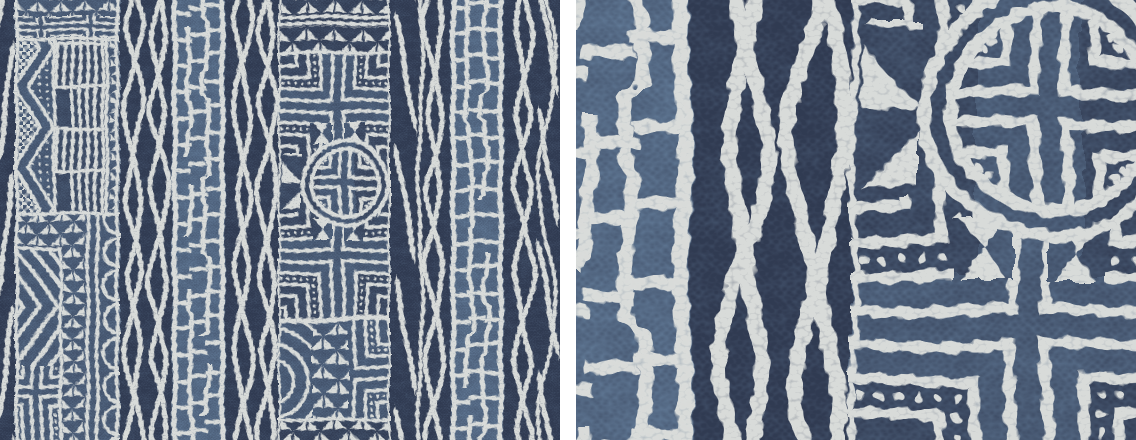
Left: the whole. Right: its middle third, enlarged.
Reproduce this pattern procedurally as a Shadertoy shader.

```glsl
// Indigo resist-dyed cloth: strips of braids and ladders between two patchwork panels.
#define WHITE vec3(0.86, 0.87, 0.86)
#define NAVY vec3(0.19, 0.23, 0.32)
#define BLUE vec3(0.36, 0.45, 0.56)
#define HEIGHT 6.02
#define LINE 0.025
#define STRAND 0.036
#define BRAID 1.12
#define RUNG 0.36
#define STROKE 1.8
#define WOBBLE 0.012
#define WEAR 0.22

float edge;

float hash(vec2 p) { return fract(sin(dot(p, vec2(127.1, 311.7))) * 43758.5); }

// Cellular noise: distance to the nearest scattered point
float cells(vec2 p) {
  float d = 2.0;
  for (int k = 0; k < 9; k++) {
    vec2 c = floor(p) + vec2(k % 3 - 1, k / 3 - 1);
    d = min(d, length(c + vec2(hash(c), hash(c + 57.0)) - p));
  }
  return d;
}

// Antialiased shapes
float fill(float d) { return clamp(0.5 - d / (2.0 * edge), 0.0, 1.0); }
float line(float d, float w) { return fill(abs(d) - w); }
float pair(float x, float a, float b, float w) { return max(line(x - a, w), line(x - b, w)); }
float rows(float x, float pitch) { return (fract(x / pitch) - 0.5) * pitch; }

float triangles(vec2 p, float size) {
  vec2 q = p / size, f = fract(q);
  if (mod(floor(q.x) + floor(q.y), 2.0) > 0.5) f.x = 1.0 - f.x;
  return fill(max((f.x - f.y) * 0.7 + 0.05, 0.08 - min(f.x, 1.0 - f.y)) * size);
}

// Nested corners around a cross, with a row of dots
float brackets(vec2 p, float pitch) {
  vec2 a = abs(p);
  float d = min(a.x, a.y);
  float dots = fill(length(vec2(d - 2.0 * pitch, rows(max(a.x, a.y), 0.09))) - 0.02);
  return max(line(rows(d, pitch), min(LINE, pitch * 0.2)), dots);
}

float braid(vec2 p, float x, float seed) {
  float phase = 3.1416 * (p.y - 0.95) / BRAID + 0.35 * sin(p.y * 1.7 + seed);
  float width = 0.09 + 0.016 * sin(p.y * 1.3 + seed);
  float s = width * asin(0.96 * sin(phase));
  return pair(p.x - x - 0.02 * sin(p.y * 2.3 + seed * 2.0), s, -s, STRAND);
}

// Long slanting strokes that taper out and restart
float strokes(vec2 p, float slant) {
  float t = fract(p.y / STROKE);
  float taper = smoothstep(0.0, 0.1, t) - smoothstep(0.85, 1.0, t);
  return line(p.x - slant * t, STRAND * taper - edge * (1.0 - taper));
}

float ladder(vec2 p, float seed) {
  float ink = pair(p.x, 0.04, 0.69, STRAND);
  for (float k = 0.0; k < 3.0; k++) {
    float y = p.y / RUNG + hash(vec2(k, seed)), row = floor(y), f = fract(y);
    float here = hash(vec2(row, k + seed)), next = hash(vec2(row + 1.0, k + seed));
    float jog = 0.13 * (mix(here, next, smoothstep(0.8, 1.0, f)) - 0.5);
    float left = 0.04 + 0.21 * k;
    if (k < 2.0 && here > 0.12) ink = max(ink, line(p.x - left - 0.21 - jog, STRAND * 0.9));
    float rung = line((f - 0.5) * RUNG + 0.12 * (here - 0.5) * p.x, STRAND * 0.8);
    ink = max(ink, rung * line(p.x - left - 0.11, 0.12));
  }
  return ink;
}

float barPanel(vec2 p, inout float tone) {
  float ink, x = p.x, y = p.y;
  if (y < 0.5) ink = y < 0.22 ? triangles(p, 0.16) : brackets(vec2(rows(x, 0.7), y - 0.36), 0.09);
  else if (y < 2.9) {
    float d = 0.86 * (x - 0.43 + 0.33 * abs(2.0 * fract((y - 1.2) / 1.1) - 1.0));
    vec2 grid = vec2(rows(x, 0.1), rows(y, 0.1));
    if (x < 0.54) {
      ink = d < -0.08 ? fill(grid.x * grid.y * 25.0) : d > 0.1 ? fill(length(grid) - 0.018) : 0.0;
      ink = max(ink, line(abs(d) - 0.08, LINE));
    } else if (x < 1.25) {
      float group = mod(floor((y - 0.6) / 0.58), 2.0);
      ink = line(rows(x, 0.105), LINE) * step(0.56 + 0.2 * group, x);
      ink = max(ink, line(rows(y - 0.31, 0.58), LINE));
      tone -= 0.25;
    } else ink = triangles(p, 0.13);
    ink = max(ink, pair(x, 0.54, 1.26, LINE));
  } else {
    if (x > 1.0) ink = max(line(length(vec2(x - 1.42, rows(y, 0.46))) - 0.2, LINE), line(x - 1.13, LINE));
    else if (y < 3.4 || x > 0.63) ink = triangles(p, 0.16);
    else if (y < 5.0) ink = line(rows(x * 0.8 + abs(y - 4.2) * 0.6, 0.19), LINE * 1.2);
    else ink = brackets(p - vec2(0.3, 5.35), 0.13);
    ink = max(ink, line(max(x - 0.63, 3.4 - y), LINE));
    ink = max(ink, line(x - 1.0, LINE));
  }
  return max(ink, max(pair(y, 0.53, 2.92, LINE), pair(x, 0.03, 1.4, LINE)));
}

float wheelPanel(vec2 p, inout float tone) {
  float ink, seam = p.y - 4.4 + 0.04 * p.x;
  if (p.y < 0.7 || p.y > 5.74) {
    ink = triangles(p, 0.19) * (1.0 - line(p.y - 0.27, 0.09));
    tone -= 0.4;
  } else if (seam < 0.0) {
    vec2 q = p - vec2(0.8, p.y < 2.48 ? 1.45 : 3.5), hub = p - vec2(0.9, 2.5);
    vec2 bow = abs(vec2(abs(q.x) - 0.22, abs(p.y - 2.48) - 0.67));
    float r = length(hub);
    ink = brackets(q, 0.16);
    tone -= 0.3 * step(0.24, min(abs(q.x), abs(q.y)));
    if (max(bow.x, bow.y) < 0.14) ink = fill(bow.x - 0.7 * bow.y);
    if (p.x < 0.3 && abs(hub.y) < 0.4) ink = triangles(p, 0.36);
    if (r < 0.59) ink = r < 0.47 ? brackets(hub, 0.14) : 0.0;
    ink = max(ink, pair(r, 0.58, 0.46, LINE * 1.2));
  } else if (p.x < 0.45) ink = line(rows(length(p - vec2(-0.1, 5.2)), 0.2), LINE);
  else ink = p.x < 0.95 ? triangles(p, 0.2) : brackets(p - vec2(0.95, 5.1), 0.16);
  ink = max(ink, max(pair(p.y, 0.23, 0.32, LINE), pair(p.y, 0.72, 5.74, LINE)));
  return max(ink, max(line(seam, STRAND), pair(p.x, 0.0, 1.5, LINE * 0.6)));
}

void mainImage(out vec4 fragColor, in vec2 fragCoord) {
  float unit = HEIGHT / iResolution.y;
  vec2 cloth = vec2(fragCoord.x, iResolution.y - fragCoord.y) * unit;
  edge = unit * 0.8;
  // Hand-drawn wobble and crumbling edges
  vec2 p = cloth + WOBBLE * sin(cloth.yx * 5.7 + 2.0 * sin(cloth * 2.7));
  p += WOBBLE * (0.6 * sin(cloth.yx * 43.0 + 3.0 * sin(cloth * 29.0)) + cells(cloth * 26.0) - 0.5);
  // Strips from left to right
  float tone = 0.12, patchTone = 0.62, ink = strokes(p - vec2(0.18, 0.5), -0.2) * step(p.x, 0.22);
  if (abs(p.x - 0.92) < 0.72) { ink = barPanel(p - vec2(0.2, 0), patchTone); tone = patchTone; }
  if (abs(p.x - 4.57) < 0.77) { ink = wheelPanel(p - vec2(3.82, 0), patchTone); tone = patchTone; }
  for (float k = 0.0; k < 2.0; k++) {
    float x = 2.35 + 3.81 * k, strip = line(p.x - x - 0.365, 0.365);
    tone = mix(tone, 0.85, strip);
    ink = max(ink, strip * ladder(p - vec2(x, 0), 7.0 * k));
    ink = max(ink, max(braid(p, 1.83 + 1.49 * k, k), braid(p, 2.17 + 1.49 * k, k + 4.0)));
    ink = max(ink, braid(p, 5.94 + 1.22 * k, k + 2.0));
    ink = max(ink, strokes(p - vec2(5.4 + 1.95 * k, 0.1 + 1.3 * k), 0.3));
    ink = max(ink, line(p.x - 5.75 - 1.73 * k - (0.03 + 0.09 * k) * sin(p.y * 1.9), STRAND * 0.75));
  }
  // Uneven dye, weave and worn white
  float grain = cells(cloth * vec2(34, 48)) - 0.5;
  float weave = sin(cloth.x * 150.0) * sin(cloth.y * 150.0);
  tone += WEAR * (cells(cloth * vec2(5, 9)) - 0.5 + 1.2 * grain + 0.3 * weave);
  vec3 color = mix(NAVY, BLUE, clamp(tone, 0.0, 1.2));
  color = mix(color, WHITE, ink * (0.98 - 2.0 * WEAR * max(grain, 0.0)));
  fragColor = vec4(color, 1);
}
```
